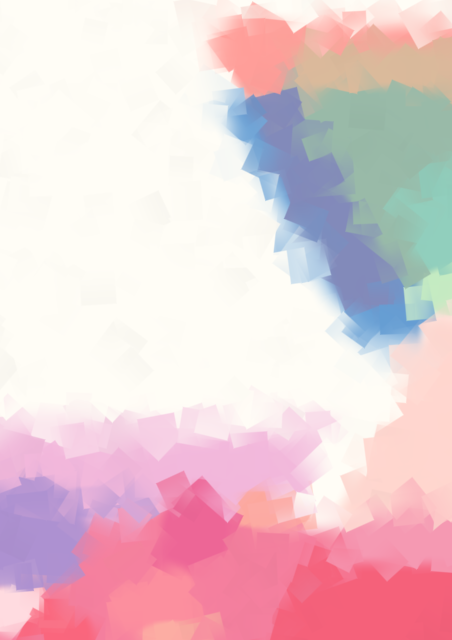
A Shadertoy shader for this background:

```glsl
// Pastel paper collage: translucent tilted squares over a cream page.

vec3 hash3(vec2 p, float seed) {
    vec3 q = fract(vec3(p.xyx + seed * 7.31) * vec3(0.1031, 0.1030, 0.0973));
    q += dot(q, q.yzx + 33.33);
    return fract((q.xxy + q.yzz) * q.zyx);
}

// Soft step around zero
float soft(float d, float w) { return smoothstep(-w, w, d); }

// Signed distance to the line a-b, positive to the east of a descending line
float eastOf(vec2 p, vec2 a, vec2 b) {
    vec2 d = normalize(b - a), r = p - a;
    return d.x * r.y - d.y * r.x;
}

float blob(vec2 p, vec2 center, vec2 radius) {
    return smoothstep(1.15, 0.8, length((p - center) / radius));
}

// Colour regions, in units of the canvas height
vec3 washes(vec2 p) {
    vec3 c = vec3(1.0, 0.992, 0.965);

    // Blue and indigo diagonal
    float blue = soft(eastOf(p, vec2(0.34, 0.84), vec2(0.54, 0.50)), 0.03)
               * soft(0.845 - p.y, 0.015) * soft(p.y - 0.455, 0.045) * soft(0.66 - p.x, 0.01);
    c = mix(c, mix(vec3(0.55, 0.75, 0.91), vec3(0.40, 0.62, 0.83), blue), blue);
    float indigo = soft(eastOf(p, vec2(0.385, 0.84), vec2(0.535, 0.53)), 0.015)
                 * soft(0.845 - p.y, 0.01) * soft(p.y - 0.53, 0.02) * soft(0.63 - p.x, 0.01);
    c = mix(c, vec3(0.51, 0.54, 0.73), indigo);

    // Coral and tan band along the top
    float coral = soft(eastOf(p, vec2(0.305, 0.98), vec2(0.385, 0.84)), 0.015)
                * soft(0.963 - p.y, 0.022) * soft(p.y - 0.845, 0.012);
    c = mix(c, vec3(1.0, 0.62, 0.60), coral);
    float tan_ = soft(p.x - 0.46, 0.025) * soft(0.928 - p.y, 0.02) * soft(p.y - 0.84, 0.01);
    c = mix(c, vec3(0.84, 0.74, 0.61), tan_ * 0.9);

    // Green and mint
    float green = soft(eastOf(p, vec2(0.45, 0.83), vec2(0.62, 0.58)), 0.01)
                * soft(0.862 - p.y, 0.012) * soft(p.y - 0.53, 0.025);
    c = mix(c, vec3(0.60, 0.73, 0.66), green * soft(p.y - 0.56 + 0.5 * max(p.x - 0.63, 0.0), 0.02));
    c = mix(c, vec3(0.57, 0.81, 0.74), blob(p, vec2(0.72, 0.65), vec2(0.09, 0.10)));
    c = mix(c, vec3(0.77, 0.92, 0.76), blob(p, vec2(0.71, 0.545), vec2(0.06, 0.04)));

    // Peach on the right
    float peach = soft(eastOf(p, vec2(0.675, 0.50), vec2(0.55, 0.24)), 0.018)
                * soft(0.51 - p.y, 0.035) * soft(p.y - 0.19, 0.02);
    c = mix(c, vec3(1.0, 0.84, 0.81), peach);

    // Lilac drift
    float lilac = smoothstep(0.375, 0.285, p.y)
                * soft(-eastOf(p, vec2(0.54, 0.34), vec2(0.435, 0.20)), 0.02);
    c = mix(c, vec3(0.95, 0.72, 0.86), lilac);

    // Pinks and reds along the bottom
    float rise = (p.x - 0.31) / 0.08;
    float pinkTop = 0.172 + 0.065 * exp(-rise * rise) + 0.03 * smoothstep(0.5, 0.65, p.x);
    float pink = soft(pinkTop - p.y, 0.022);
    c = mix(c, vec3(0.96, 0.50, 0.62), pink);
    c = mix(c, vec3(0.96, 0.60, 0.70), pink * soft(p.x - 0.53, 0.03) * soft(p.y - 0.12, 0.015));
    c = mix(c, vec3(0.93, 0.40, 0.59), blob(p, vec2(0.305, 0.165), vec2(0.055, 0.07)));
    c = mix(c, vec3(0.99, 0.66, 0.62), blob(p, vec2(0.40, 0.205), vec2(0.055, 0.03)));
    c = mix(c, vec3(0.99, 0.56, 0.62), blob(p, vec2(0.25, 0.055), vec2(0.07, 0.07)));
    c = mix(c, vec3(0.99, 0.68, 0.64), blob(p, vec2(0.27, 0.0), vec2(0.06, 0.03)));
    float red = soft(eastOf(p, vec2(0.49, 0.13), vec2(0.42, 0.0)), 0.01) * soft(0.118 - p.y, 0.015);
    c = mix(c, vec3(0.96, 0.38, 0.48), red);

    // Purple on the left, with a pale and red corner below
    c = mix(c, vec3(0.72, 0.60, 0.84), 0.7 * blob(p, vec2(0.15, 0.215), vec2(0.08, 0.025)));
    c = mix(c, vec3(0.68, 0.57, 0.82), blob(p, vec2(0.03, 0.16), vec2(0.11, 0.09)));
    c = mix(c, vec3(1.0, 0.86, 0.88), blob(p, vec2(0.03, 0.045), vec2(0.08, 0.04)));
    c = mix(c, vec3(0.98, 0.40, 0.49), blob(p, vec2(0.09, 0.01), vec2(0.055, 0.05)));
    return c;
}

void mainImage(out vec4 fragColor, in vec2 fragCoord) {
    vec2 p = fragCoord / iResolution.y;
    float pixel = 1.0 / iResolution.y;
    vec3 color = washes(p);

    // Layers of jittered squares, each tinted by the wash under its centre
    for (int layer = 0; layer < 6; layer++) {
        float seed = float(layer) + 1.0;
        float size = 0.125 - 0.009 * seed;
        vec2 cell = floor(p / size + 0.37 * seed);
        for (int k = 0; k < 9; k++) {
            vec2 id = cell + vec2(k % 3 - 1, k / 3 - 1);
            vec3 h = hash3(id + 40.0, seed);
            vec3 g = hash3(id + 90.0, seed + 9.0);
            vec2 center = (id + h.xy - 0.37 * seed) * size;
            float angle = 6.2832 * h.z;
            vec2 q = mat2(cos(angle), -sin(angle), sin(angle), cos(angle)) * (p - center);
            float halfSide = size * mix(0.28, 0.46, g.x);
            vec2 edge = abs(q) - halfSide * vec2(1.0, mix(0.75, 1.0, g.y));
            float mask = smoothstep(pixel, -pixel, max(edge.x, edge.y));
            float fade = mix(0.08, 0.9, smoothstep(-1.0, 1.0, q.x / halfSide));
            vec3 tint = washes(center) * (1.0 - 0.03 * pow(g.z, 8.0));
            color = mix(color, tint, mask * fade);
        }
    }
    fragColor = vec4(color, 1.0);
}
```
